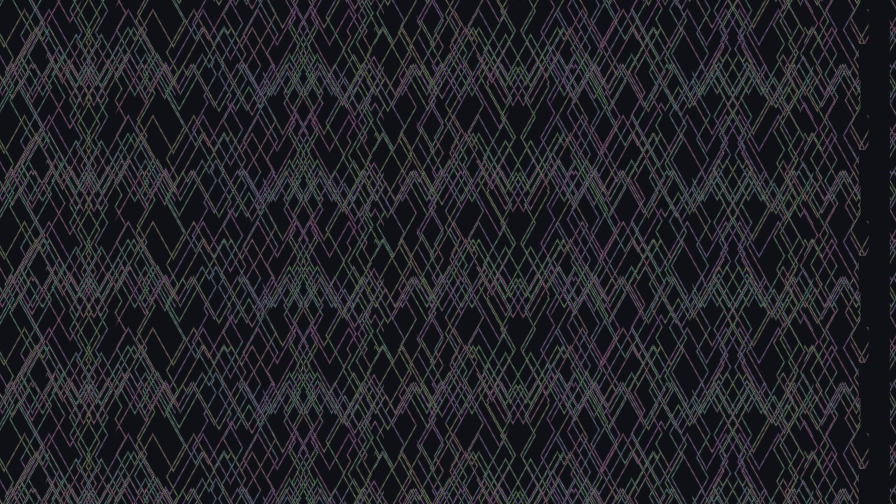
A WebGL 2 fragment shader for this pattern:

```glsl
#version 300 es
precision highp float;
// Hair-fine pastel threads woven into tall nested diamonds on near-black.
// Folded 1D cellular distances give mirrored zigzags running along x and
// columns of closed diamonds running along y, all repeated in equal rows.

uniform vec2 u_resolution;
out vec4 outColor;

const float TAU = 6.2831853;
const float ROW = 0.2105;          // height of one vertical repeat
const float SPAN = 0.852;          // width of one horizontal repeat
const float SLOPE = 1.8;           // steepness of every thread
const float AXIS = 0.176;          // x of the mirror axis
const float LINE_WIDTH = 0.003;    // reach of a thread on either side
const int ZIGZAG_PAIRS = 5;
const int DIAMOND_LAYERS = 5;
const vec3 NIGHT = vec3(0.06, 0.06, 0.088);

float hash(float a, float b) {
    return fract(sin(a * 127.1 + b * 311.7) * 4375.85);
}

// Cellular distance along one axis: (height, id of the nearest tip).
vec2 cellularZigzag(float t, float cellSize, float lift, float seed, float repeatCount) {
    float home = floor(t / cellSize);
    vec2 nearest = vec2(9.0, 0.0);
    for (int i = -2; i <= 2; i++) {
        float cell = home + float(i);
        float id = mod(cell, repeatCount);
        float tip = (cell + hash(id, seed)) * cellSize;
        float rise = abs(t - tip) + lift * hash(id, seed + 0.37);
        if (rise < nearest.x) nearest = vec2(rise, id);
    }
    return nearest;
}

// Folds both ends of the height range back, which cuts small teeth.
float foldTeeth(float height, float low, float high) {
    return high - abs(high - abs(height - low));
}

// Thread coverage from a vertical gap: thin core, faint fringe, stitches.
float threadInk(float verticalGap, float y, float seed) {
    float d = abs(verticalGap) / sqrt(1.0 + SLOPE * SLOPE);
    float stitch = 0.85 + 0.15 * sin(y * 410.0 + seed * 2.4);
    float core = max(0.0, 1.0 - d / LINE_WIDTH);
    return stitch * core * sqrt(core);
}

vec3 pastel(float hue) {
    return vec3(0.405, 0.4, 0.405) + 0.075 * cos(TAU * (hue + vec3(0.0, 0.4, 0.75)));
}

// Columns in which a thread is present, from layered sines.
float columnPresence(float x, float seed) {
    float wave = sin(x * 7.4 + seed * 2.1) + 0.7 * sin(x * 14.7 - seed * 3.7);
    return smoothstep(-0.85, -0.8, wave);
}

// Empty slit near the right edge, with a slightly ragged border.
float slitMask(float x, float seed) {
    float left = 1.725 - 0.02 * hash(seed, 5.0);
    float inside = smoothstep(left - 0.003, left, x) * (1.0 - smoothstep(1.764, 1.767, x));
    return 1.0 - inside;
}

// Zigzag along x; side = -1 mirrors it about the axis.
vec3 zigzagThread(vec2 p, float seed, float side) {
    float tips = 5.0 + mod(seed * 2.0, 5.0);
    float lowFold = mix(0.004, 0.03, hash(seed, 1.0));
    float highFold = mix(0.06, 0.1, hash(seed, 2.0));
    vec2 zigzag = cellularZigzag((p.x - AXIS) * side, SPAN / tips, 0.08, seed, tips);
    float height = SLOPE * foldTeeth(zigzag.x, lowFold, highFold);
    float flip = mod(seed, 2.0) < 0.5 ? -1.0 : 1.0;
    float threadY = flip * height + ROW * fract(seed * 0.618);
    float gap = mod(p.y - threadY + 0.5 * ROW, ROW) - 0.5 * ROW;
    float ink = threadInk(gap, p.y, seed) * columnPresence(p.x, seed);
    return mix(NIGHT, pastel(hash(zigzag.y, seed + 0.61) + 0.15 * p.x), ink);
}

// Column of closed diamonds, mirrored about the middle of the column.
vec3 diamondThread(vec2 p, float seed) {
    float columnWidth = SPAN / (4.0 + mod(seed, 3.0));
    float column = (p.x - AXIS) / columnWidth + 0.5 * mod(seed, 2.0);
    float key = seed + 0.173 * mod(floor(column), 9.0);
    float tips = 2.0 + floor(2.0 * hash(key, 4.0));
    float t = p.y + ROW * hash(key, 6.0);
    vec2 zigzag = cellularZigzag(t, ROW / tips, 0.04, key, tips);
    float halfWidth = foldTeeth(zigzag.x, 0.02 * hash(key, 7.0), 0.11) / SLOPE;
    float sideways = abs(fract(column) - 0.5) * columnWidth;
    float shown = step(0.2, hash(key, 8.0));
    float ink = threadInk((sideways - halfWidth) * SLOPE, p.y, seed) * shown;
    return mix(NIGHT, pastel(hash(zigzag.y, key + 0.61)), ink);
}

void main() {
    vec2 p = gl_FragCoord.xy / u_resolution.y;
    vec3 color = NIGHT;

    for (int i = 1; i <= ZIGZAG_PAIRS; i++) {
        float seed = float(i);
        color = max(color, zigzagThread(p, seed, 1.0));
        color = max(color, zigzagThread(p, seed, -1.0));
    }
    for (int i = 1; i <= DIAMOND_LAYERS; i++) {
        color = max(color, diamondThread(p, float(i) + 20.0));
    }
    float border = floor(p.y * 3.0 / ROW);
    outColor = vec4(mix(NIGHT, color, slitMask(p.x, mod(border, 3.0))), 1.0);
}
```
